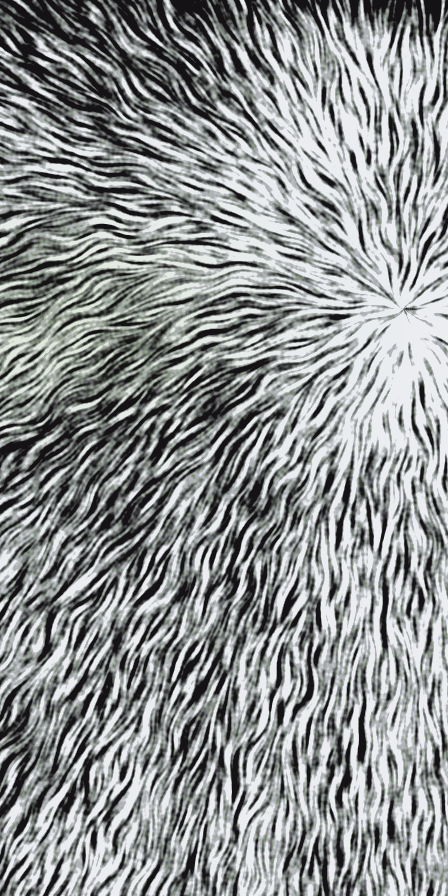
A WebGL 2 fragment shader for this texture:

```glsl
#version 300 es
precision highp float;

uniform vec2 u_resolution;
out vec4 fragColor;

// Palette, dark to light
const vec3 INK      = vec3(0.08, 0.07, 0.08);
const vec3 CHARCOAL = vec3(0.24, 0.25, 0.24);
const vec3 STEEL    = vec3(0.43, 0.43, 0.46);
const vec3 SAGE     = vec3(0.51, 0.56, 0.50);
const vec3 SILVER   = vec3(0.69, 0.70, 0.72);
const vec3 FROST    = vec3(0.92, 0.93, 0.94);

// Flow of the hairs; the canvas is 1 wide and 2 high
const vec2  CROWN       = vec2(0.90, 1.31);
const float SAG         = 0.45;
const float BEND        = 0.75;
const float BEND_FREQ   = 13.0;
const int   STEPS       = 9;
const float STEP_LENGTH = 0.0042;

// Hair texture
const float LOCK_FREQ   = 60.0;
const float STRAND_FREQ = 110.0;
const float LOCK_GAIN   = 2.7;
const float STRAND_GAIN = 2.4;
const float PATCH_FREQ  = 7.0;
const float PATCH_GAIN  = 0.9;
const float CLUMP_FREQ  = 6.0;
const float CLUMP_GAIN  = 0.28;
const float BASE_TONE   = 0.52;

vec2 gradientAt(vec2 cell) {
    uvec2 q = uvec2(ivec2(cell) + 4096);
    uint h = q.x * 1597u + q.y * 51749u;
    h = (h ^ (h >> 15u)) * 73939u;
    h = (h ^ (h >> 13u)) * 91193u;
    h ^= h >> 16u;
    float a = float(h & 65535u) / 65536.0 * 6.28319;
    return vec2(cos(a), sin(a));
}

float gradientNoise(vec2 p) {
    vec2 i = floor(p), f = p - i;
    vec2 u = f * f * f * (f * (f * 6.0 - 15.0) + 10.0);
    vec2 e = vec2(1.0, 0.0);
    float low  = mix(dot(gradientAt(i), f),
                     dot(gradientAt(i + e), f - e), u.x);
    float high = mix(dot(gradientAt(i + e.yx), f - e.yx),
                     dot(gradientAt(i + 1.0), f - 1.0), u.x);
    return mix(low, high, u.y);
}

// Unit direction of growth: out from the crown, sagging lower down
vec2 flow(vec2 p) {
    vec2 away = p - CROWN + 0.0001;
    float r = length(away);
    float sag = SAG * smoothstep(0.1, 0.7, r) * (1.0 - smoothstep(0.0, 0.6, away.y));
    vec2 d = normalize(away / r - vec2(0.0, sag));
    float a = BEND * gradientNoise(p * BEND_FREQ);
    return mat2(cos(a), sin(a), -sin(a), cos(a)) * d;
}

float glow(vec2 p, vec2 centre, vec2 radius) {
    vec2 q = (p - centre) / radius;
    return exp(-dot(q, q));
}

// Broad light and shade
float shade(vec2 p) {
    float t = BASE_TONE;
    t += 0.42 * glow(p, vec2(0.93, 1.22), vec2(0.18, 0.24));
    t += 0.30 * glow(p, vec2(0.80, 1.80), vec2(0.18, 0.17));
    t += 0.16 * glow(p, vec2(0.62, 1.60), vec2(0.20, 0.20));
    t += 0.14 * glow(p, vec2(0.66, 1.06), vec2(0.14, 0.12));
    t += 0.12 * glow(p, vec2(0.88, 0.55), vec2(0.25, 0.50));
    t += 0.10 * glow(p, vec2(0.25, 0.18), vec2(0.35, 0.15));
    t -= 0.36 * glow(p, vec2(0.22, 2.00), vec2(0.45, 0.22));
    t -= 0.55 * glow(p, vec2(0.88, 2.02), vec2(0.28, 0.08));
    t -= 0.22 * glow(p, vec2(0.45, 1.08), vec2(0.15, 0.14));
    t -= 0.22 * glow(p, vec2(0.05, 1.00), vec2(0.22, 0.06));
    t -= 0.12 * glow(p, vec2(0.32, 0.78), vec2(0.42, 0.20));
    t -= 0.20 * glow(p, vec2(0.03, 0.30), vec2(0.12, 0.13));
    t -= 0.12 * glow(p, vec2(0.50, 0.42), vec2(0.18, 0.14));
    return t + CLUMP_GAIN * gradientNoise(p * CLUMP_FREQ + 17.0);
}

// Noise smeared along the flow: x = wide locks, y = thin strands
vec2 hair(vec2 p) {
    vec2 sum = vec2(0.0);
    float total = 0.0;
    for (int side = -1; side <= 1; side += 2) {
        vec2 q = p;
        for (int i = 0; i < STEPS; i++) {
            float s = float(i) / float(STEPS);
            float w = 1.0 - s * s;
            sum += w * vec2(gradientNoise(q * LOCK_FREQ),
                            gradientNoise(q * STRAND_FREQ + 31.0));
            total += w;
            q += float(side) * STEP_LENGTH * flow(q);
        }
    }
    return sum / total;
}

vec3 palette(float v) {
    vec3 c = mix(INK, CHARCOAL, smoothstep(0.12, 0.28, v));
    c = mix(c, STEEL, smoothstep(0.26, 0.40, v));
    c = mix(c, SAGE, smoothstep(0.38, 0.48, v));
    c = mix(c, SILVER, smoothstep(0.46, 0.60, v));
    return mix(c, FROST, smoothstep(0.62, 0.80, v));
}

void main() {
    vec2 p = gl_FragCoord.xy / u_resolution * vec2(1.0, 2.0);
    vec2 h = hair(p);

    // Calm patches, and a flat, finely hatched left flank
    float flank = glow(p, vec2(0.16, 1.27), vec2(0.34, 0.22));
    float depth = 1.0 + PATCH_GAIN * gradientNoise(p * PATCH_FREQ + 53.0);
    float v = shade(p) - 0.04 * flank + LOCK_GAIN * depth * (1.0 - 0.6 * flank) * h.x
            + STRAND_GAIN * h.y;
    vec3 colour = palette(v);
    colour *= mix(vec3(1.0), vec3(0.95, 0.98, 0.91), flank);
    fragColor = vec4(colour, 1.0);
}
```
